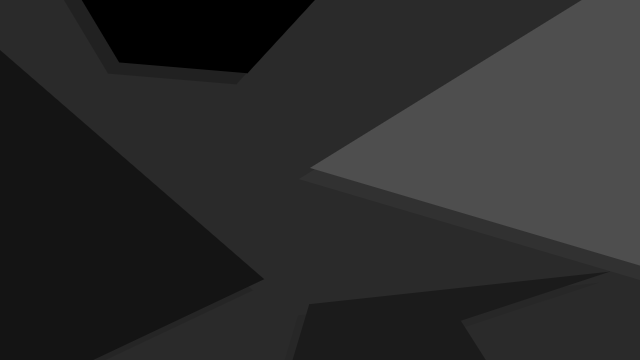
Reproduce this background procedurally as a Shadertoy shader.

```glsl
// Flat grey paper-cut polygons with offset tinted shadows on a charcoal field.

#define BACKGROUND    0.163
#define LIGHT_GREY    0.304
#define DARK_GREY     0.079
#define DEEP_GREY     0.105
#define BLACK         0.0
#define SHADOW_OFFSET vec2(-0.031, -0.031)
#define SHADOW_ALPHA  0.2

// Signed distance to a polygon; a repeated last corner is harmless.
float polygonDistance(vec2 p, vec2 corners[5]) {
    float nearest = 1e6;
    float side = 1.0;
    for (int i = 0; i < 5; i++) {
        vec2 a = corners[i];
        vec2 b = corners[(i + 4) % 5];
        vec2 edge = b - a;
        vec2 w = p - a;
        vec2 gap = w - edge * clamp(dot(w, edge) / max(dot(edge, edge), 1e-6), 0.0, 1.0);
        nearest = min(nearest, dot(gap, gap));
        bvec3 crossing = bvec3(p.y >= a.y, p.y < b.y, edge.x * w.y > edge.y * w.x);
        if (all(crossing) || all(not(crossing))) side = -side;
    }
    return side * sqrt(nearest);
}

// Antialiased coverage over one pixel.
float coverage(float dist) {
    return clamp(0.5 - dist * iResolution.y, 0.0, 1.0);
}

// Lays a sheet over the shade below, with a faint shadow in its own tone.
float layer(float below, vec2 p, vec2 corners[5], float tone) {
    float shadow = coverage(polygonDistance(p - SHADOW_OFFSET, corners));
    float sheet = coverage(polygonDistance(p, corners));
    return mix(mix(below, tone, SHADOW_ALPHA * shadow), tone, sheet);
}

void mainImage(out vec4 fragColor, in vec2 fragCoord) {
    // Canvas height is one unit; outer corners lie beyond the frame.
    vec2 p = fragCoord / iResolution.y;

    vec2 leftWedge[5] = vec2[5](vec2(0.734, 0.2245), vec2(-0.2315, 1.062),
        vec2(-0.2315, -0.232), vec2(-0.2315, -0.232), vec2(-0.2315, -0.232));
    vec2 rightWedge[5] = vec2[5](vec2(0.861, 0.5335), vec2(1.988, 1.230),
        vec2(2.083, 0.172), vec2(2.083, 0.172), vec2(2.083, 0.172));
    vec2 topBlock[5] = vec2[5](vec2(0.123, 1.1735), vec2(0.331, 0.8265),
        vec2(0.6875, 0.7965), vec2(1.0625, 1.204), vec2(1.0625, 1.204));
    vec2 bottomSpike[5] = vec2[5](vec2(0.859, 0.155), vec2(1.6945, 0.2455),
        vec2(1.280, 0.109), vec2(1.419, -0.109), vec2(0.780, -0.109));

    // Stack the sheets from back to front.
    float shade = BACKGROUND;
    shade = layer(shade, p, leftWedge, DARK_GREY);
    shade = layer(shade, p, rightWedge, LIGHT_GREY);
    shade = layer(shade, p, topBlock, BLACK);
    shade = layer(shade, p, bottomSpike, DEEP_GREY);

    fragColor = vec4(vec3(shade), 1.0);
}
```
